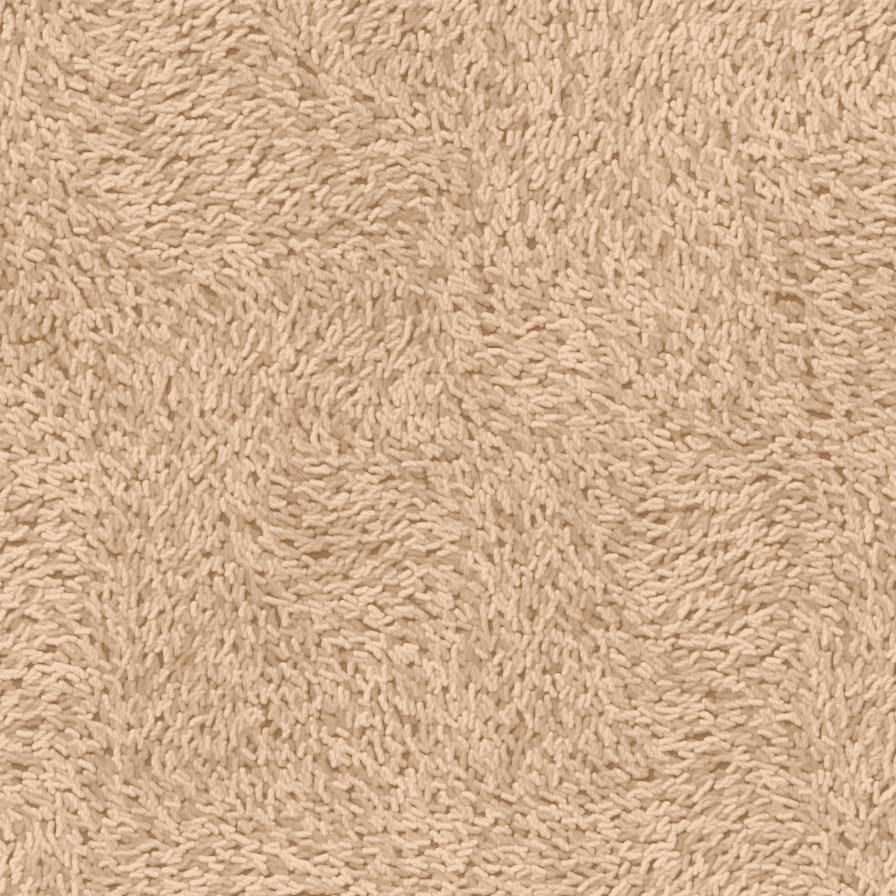
Write a WebGL 1 fragment shader that draws this texture.

```glsl
precision highp float;
// Sand-coloured terry pile: short bent yarn tufts scattered on a jittered grid.
// The tallest tuft at each point gives a height field, whose height and slope
// toward the light set a tone between shadow brown and pale cream.
uniform vec2 u_resolution;

#define TUFT_CELLS 84.0    // grid cells across the canvas
#define HALF_LENGTH 0.55   // tuft core, in cells
#define RADIUS 0.38        // tuft thickness, in cells
#define MIN_LIFT 0.35      // height of the lowest tufts
#define ANGLE_JITTER 1.5   // spread of directions, in radians
#define FLOW_SCALE 5.0     // patches of combed direction across the canvas
#define FIBRE 0.06         // depth of the twisted strands
#define RELIEF 0.34        // strength of the slanting light
#define PATCH 0.20         // strength of the broad tone changes
#define SHADOW_COLOR vec3(0.58, 0.43, 0.28)
#define CREAM_COLOR vec3(0.93, 0.80, 0.69)

float hash(vec2 p) {
  return fract(sin(dot(p, vec2(127.1, 311.7))) * 43758.5453);
}

float valueNoise(vec2 p) {
  vec2 cell = floor(p);
  vec2 f = fract(p);
  f = f * f * (3.0 - 2.0 * f);
  float low = mix(hash(cell), hash(cell + vec2(1.0, 0.0)), f.x);
  float high = mix(hash(cell + vec2(0.0, 1.0)), hash(cell + 1.0), f.x);
  return mix(low, high, f.y);
}

// Height of one tuft, with its random values drawn from seed
float tuftHeight(vec2 p, vec2 cell, vec2 seed) {
  vec2 center = cell + vec2(hash(seed), hash(seed + 17.3));
  float flow = valueNoise(center / TUFT_CELLS * FLOW_SCALE + 9.0);
  float angle = 0.6 + 3.6 * flow + ANGLE_JITTER * (hash(seed + 31.9) - 0.5);
  float c = cos(angle);
  float s = sin(angle);
  vec2 d = p - center;
  vec2 q = vec2(c * d.x + s * d.y, c * d.y - s * d.x);
  q.y += 0.5 * (hash(seed + 47.1) - 0.5) * q.x * q.x;

  // Rounded capsule profile with slanting strands
  float halfLength = HALF_LENGTH * mix(0.75, 1.0, hash(seed + 5.7));
  float r = length(vec2(max(abs(q.x) - halfLength, 0.0), q.y)) / RADIUS;
  float dome = sqrt(max(1.0 - r * r, 0.0));
  float strands = 1.0 + FIBRE * sin(9.0 * q.x + 12.0 * q.y + 6.3 * hash(seed + 3.3));
  return mix(MIN_LIFT, 1.0, hash(seed + 71.7)) * dome * strands;
}

// Tallest of two tufts per cell in the 3 by 3 neighbourhood
float pileHeight(vec2 p) {
  vec2 home = floor(p);
  float height = 0.0;
  for (int y = -1; y <= 1; y++) {
    for (int x = -1; x <= 1; x++) {
      vec2 cell = home + vec2(float(x), float(y));
      height = max(height, tuftHeight(p, cell, cell));
      height = max(height, tuftHeight(p, cell, cell + 203.6));
    }
  }
  return height;
}

void main() {
  vec2 uv = gl_FragCoord.xy / u_resolution.y;
  vec2 p = uv * TUFT_CELLS;

  // Height and slope toward a light at the upper left
  float height = pileHeight(p);
  float slope = height - pileHeight(p + vec2(-0.17, 0.27));

  // Broad worn patches and clumps
  float patches = 0.6 * valueNoise(uv * 4.5 + 2.0) + 0.4 * valueNoise(uv * 15.0 + 40.0) - 0.5;

  float tone = 0.18 + 0.85 * height + RELIEF * slope + PATCH * patches;
  gl_FragColor = vec4(mix(SHADOW_COLOR, CREAM_COLOR, clamp(tone, 0.0, 1.08)), 1.0);
}
```
